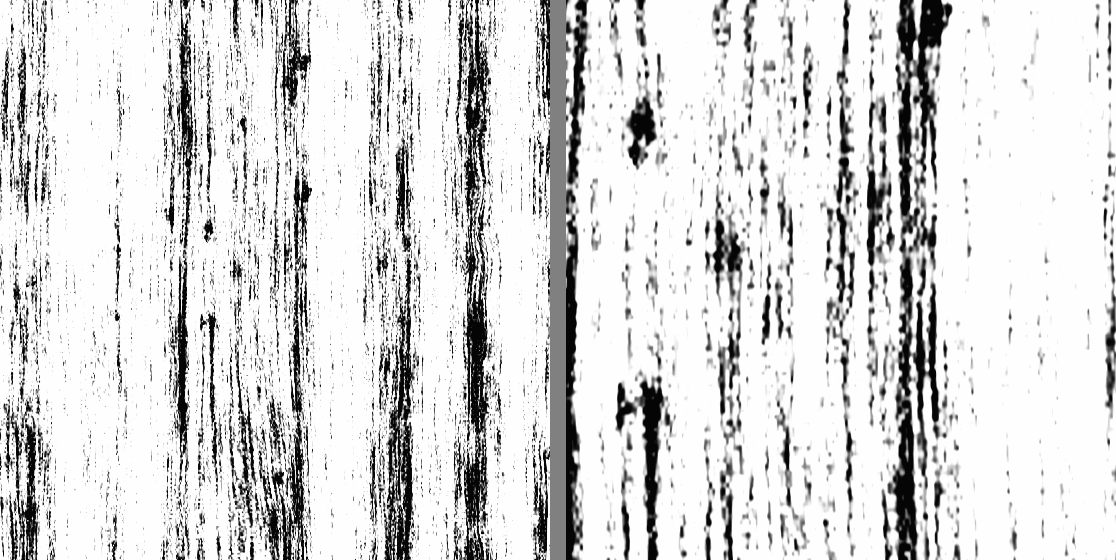
Left: the whole. Right: its middle third, enlarged.
Reproduce this texture procedurally as a Shadertoy shader.

```glsl
float hash(vec2 p) {
    vec3 q = fract(p.xyx * 0.1031);
    q += dot(q, q.yzx + 33.33);
    return fract((q.x + q.y) * q.z);
}

float noise(vec2 p) {
    vec2 cell = floor(p), f = fract(p);
    f = f * f * (3.0 - 2.0 * f);
    return mix(mix(hash(cell), hash(cell + vec2(1, 0)), f.x),
               mix(hash(cell + vec2(0, 1)), hash(cell + vec2(1, 1)), f.x), f.y);
}

float bell(float x) {
    return exp(-x * x);
}

// Each band: centre, half width, darkness
const vec3 bands[12] = vec3[12](
    vec3(0.040, 0.055, 0.37), vec3(0.212, 0.016, 0.24), vec3(0.325, 0.034, 0.34),
    vec3(0.335, 0.008, 0.34), vec3(0.380, 0.018, 0.34), vec3(0.430, 0.030, 0.36),
    vec3(0.510, 0.045, 0.35), vec3(0.543, 0.015, 0.36), vec3(0.710, 0.054, 0.36),
    vec3(0.733, 0.015, 0.22), vec3(0.862, 0.042, 0.55), vec3(0.990, 0.026, 0.46));

void mainImage(out vec4 fragColor, in vec2 fragCoord) {
    vec2 uv = fragCoord / iResolution.xy;
    vec2 grain = uv;

    // Gentle wander, a slanted fan low in the middle, and oval figure at right
    grain.x += 0.010 * (noise(uv * vec2(8, 4)) - 0.5);
    grain.x -= 0.03 * smoothstep(0.4, 0.0, uv.y) * bell((uv.x - 0.5) / 0.07);
    float figure = 0.003 + 0.014 * bell((uv.x - 0.865) / 0.022);
    grain.x += figure * (noise(uv * vec2(32, 15)) - 0.5);

    // Dark bands with ragged knots that push the grain aside
    float tone = 0.07 * noise(uv * vec2(14, 5));
    float rough = 0.6 * noise(uv * vec2(80, 65)) + 0.4 * noise(uv * vec2(210, 130)) - 0.5;
    for (int i = 0; i < 12; i++) {
        vec3 band = bands[i];
        float seed = float(i) * 13.0 + 5.0;
        float centre = band.x + 0.010 * (noise(vec2(seed, uv.y * 4.0)) - 0.5);
        float along = 0.6 * noise(vec2(seed + 3.0, uv.y * 5.0))
                    + 0.4 * noise(vec2(seed + 7.0, uv.y * 15.0));
        tone += band.z * bell((uv.x - centre) / band.y)
              * mix(0.55, 1.35, along) * mix(1.12, 0.9, uv.y);

        for (int j = 0; j < 2; j++) {
            vec2 id = vec2(seed, float(j) * 9.0 + 2.0);
            float size = mix(0.3, 1.0, pow(hash(id), 2.0));
            vec2 knot = vec2(band.x + (hash(id + 21.0) - 0.5) * band.y, hash(id + 47.0));
            vec2 q = (uv - knot) / (size * vec2(0.015, 0.022));
            grain.x -= 0.004 * size * q.x * exp(-0.3 * dot(q, q));
            tone += 0.4 * smoothstep(1.4, 0.2, length(q) + 2.4 * rough);
        }
    }

    // Blotches vary the ink from place to place
    tone *= 0.72 + 0.56 * noise(grain * vec2(60, 9));
    tone = min(tone, 0.8);

    // Long fibres, short dashes and fine specks
    float fibre = noise(grain * vec2(270, 6));
    float dash = noise(grain * vec2(390, 40) + 31.0);
    float speck = noise(grain * vec2(500, 270) + 67.0);
    float wood = 0.40 * fibre + 0.31 * dash + 0.29 * speck;
    wood = 0.5 + 1.5 * (wood - 0.5);

    float ink = smoothstep(-0.14, 0.22, tone - wood);
    fragColor = vec4(vec3(mix(0.995, 0.02, ink)), 1.0);
}
```
